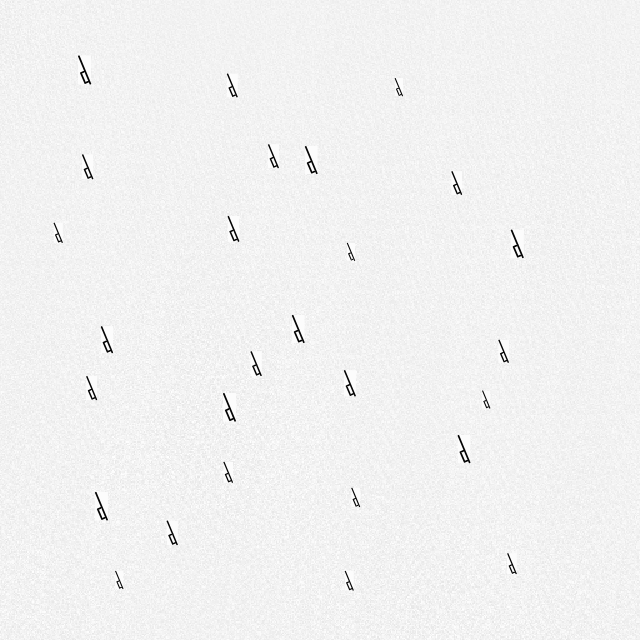
Write a Shadertoy shader that draws this pattern.

```glsl
const int GLYPH_COUNT = 27;
const float GRAIN_CELLS = 512.0;
const vec3 PAPER = vec3(0.95);
const vec3 PATCH_WHITE = vec3(0.99);
const vec3 INK = vec3(0.015);

float hash(vec2 p) {
    return fract(sin(dot(p, vec2(12.9898, 78.233))) * 43758.5453);
}

float valueNoise(vec2 p) {
    vec2 cell = floor(p);
    vec2 f = fract(p);
    f = f * f * (3.0 - 2.0 * f);
    float low = mix(hash(cell), hash(cell + vec2(1.0, 0.0)), f.x);
    float high = mix(hash(cell + vec2(0.0, 1.0)), hash(cell + vec2(1.0, 1.0)), f.x);
    return mix(low, high, f.y);
}

float segmentDistance(vec2 p, vec2 a, vec2 b) {
    vec2 pa = p - a;
    vec2 ba = b - a;
    return length(pa - ba * clamp(dot(pa, ba) / dot(ba, ba), 0.0, 1.0));
}

float boxDistance(vec2 p, vec2 halfSize) {
    vec2 d = abs(p) - halfSize;
    return length(max(d, 0.0)) + min(max(d.x, d.y), 0.0);
}

float coverage(float dist, float pixel) {
    return 1.0 - smoothstep(-0.5 * pixel, 0.5 * pixel, dist);
}

// Slanted stem with an open box hung on the left of its lower half; height is 1
float glyphDistance(vec2 p) {
    vec2 boxTop = vec2(-0.13, -0.11);
    vec2 boxFoot = vec2(0.02, -0.46);
    float d = segmentDistance(p, vec2(-0.2, 0.48), vec2(0.2, -0.48));
    d = min(d, segmentDistance(p, vec2(0.02, -0.04), boxTop));
    d = min(d, segmentDistance(p, boxTop, boxFoot));
    d = min(d, segmentDistance(p, boxFoot, vec2(0.16, -0.4)));
    return d - 0.031;
}

// Evenly spread sequence, loosened by a random offset
vec2 glyphCentre(float index) {
    vec2 spread = fract(0.5 + index * vec2(0.75488, 0.56984));
    vec2 jitter = vec2(hash(vec2(index, 3.1)), hash(vec2(index, 8.7))) - 0.5;
    return mix(vec2(0.08), vec2(0.92), spread) + 0.1 * jitter;
}

float glyphHeight(float index) {
    return mix(0.027, 0.045, hash(vec2(index, 5.3)));
}

// Fine paper grain, stronger towards the bottom and in soft clouds
float paperGrain(vec2 uv) {
    vec2 cell = floor(uv * GRAIN_CELLS);
    float speck = hash(cell) + hash(cell + 71.7) - 1.0;
    float cloud = valueNoise(uv * 3.0 + 4.0);
    float strength = 0.025 + 0.02 * cloud + 0.015 * (1.0 - uv.y);
    return speck * strength;
}

void mainImage(out vec4 fragColor, in vec2 fragCoord) {
    vec2 uv = fragCoord / iResolution.y;
    float pixel = 1.0 / iResolution.y;
    vec3 color = PAPER + paperGrain(uv);

    // Scattered glyphs, each on a clean white patch
    for (int i = 0; i < GLYPH_COUNT; i++) {
        float index = float(i);
        float height = glyphHeight(index);
        vec2 p = (uv - glyphCentre(index)) / height;
        float patchDist = boxDistance(p, vec2(0.23, 0.51)) * height;
        float inkDist = glyphDistance(p) * height;
        color = mix(color, PATCH_WHITE, coverage(patchDist, pixel));
        color = mix(color, INK, coverage(inkDist, 1.3 * pixel));
    }
    fragColor = vec4(clamp(color, 0.0, 1.0), 1.0);
}
```
